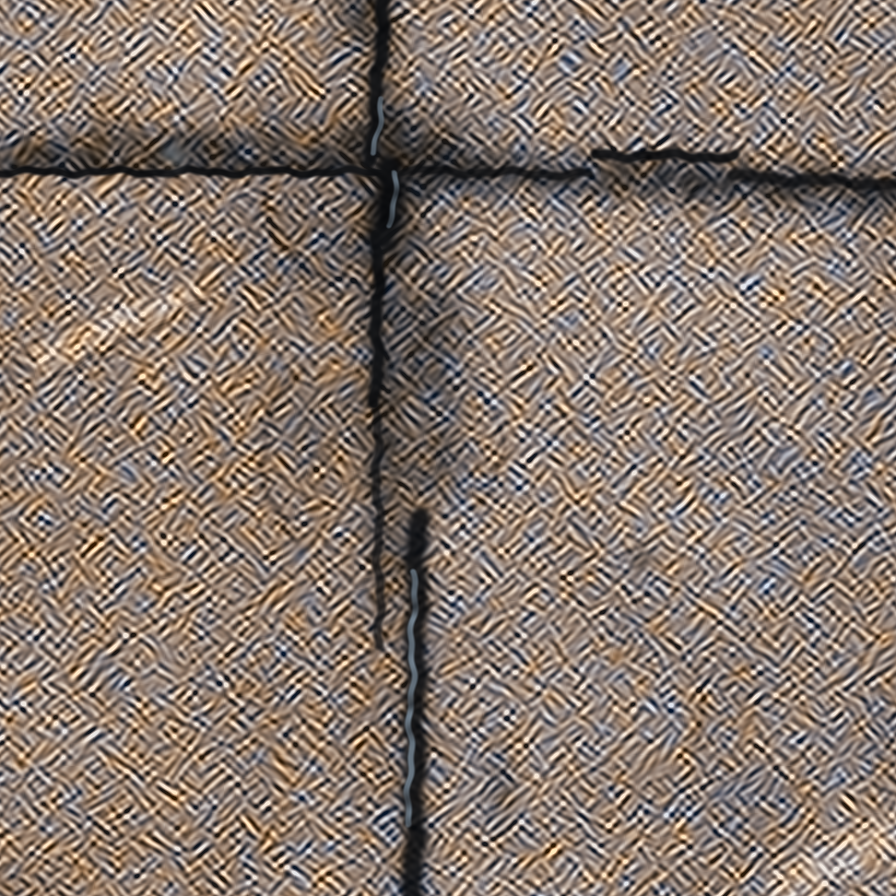
Give the GLSL for this texture, as a WebGL 2 fragment shader.

```glsl
#version 300 es
precision highp float;
// Weathered brown stone slabs with a fine diagonal grain and sooty cross joints.

#define GRAIN_CELLS 76.0
#define GRAIN_WAVES 1.22
#define GRAIN_TILT 0.72
#define GRAIN_GAIN 0.29
#define BASE_TONE 0.495
#define JOINT_WOBBLE 0.0022
#define STAIN_DEPTH 0.62
#define TINT_GAIN 0.055

uniform vec2 u_resolution;
out vec4 fragColor;

const vec3 SOOT = vec3(0.02, 0.025, 0.035);
const vec3 CLAY = vec3(0.55, 0.47, 0.42);
const vec3 CREAM = vec3(0.80, 0.73, 0.67);
const vec3 STEEL = vec3(0.50, 0.57, 0.63);

vec3 hash3(vec2 p) {
  vec3 q = fract(p.xyx * vec3(0.1031, 0.1030, 0.0973));
  q += dot(q, q.yxz + 33.33);
  return fract((q.xxy + q.yzz) * q.zyx);
}

// Smooth value noise for mottling and ragged edges
float mottle(vec2 p) {
  vec2 i = floor(p), f = fract(p);
  f = f * f * (3.0 - 2.0 * f);
  float low = mix(hash3(i).x, hash3(i + vec2(1, 0)).x, f.x);
  float high = mix(hash3(i + vec2(0, 1)).x, hash3(i + vec2(1, 1)).x, f.x);
  return mix(low, high, f.y);
}

// Cellular grain: every cell adds a short striped dash on one of two diagonals.
// x is the brightness, y a warm/cool tint.
vec2 grain(vec2 p) {
  vec2 home = floor(p), sum = vec2(0.0);
  for (int j = -1; j <= 1; j++)
    for (int i = -1; i <= 1; i++) {
      vec2 cell = home + vec2(i, j);
      vec3 h = hash3(cell + 7.0);
      vec3 k = hash3(cell + 91.0);
      vec2 d = p - cell - h.xy;
      float a = (h.z < 0.56 ? GRAIN_TILT : -GRAIN_TILT) + (k.x - 0.5) * 0.35;
      float along = dot(d, vec2(cos(a), sin(a)));
      float across = dot(d, vec2(-sin(a), cos(a)));
      float window = exp(-1.5 * along * along - 2.3 * across * across);
      sum.x += window * cos(6.2832 * (across * GRAIN_WAVES + k.y));
      sum.y += window * (k.z - 0.5);
    }
  return sum;
}

float segment(vec2 p, vec2 a, vec2 b) {
  vec2 d = b - a;
  return length(p - a - d * clamp(dot(p - a, d) / dot(d, d), 0.0, 1.0));
}

float line(vec2 p, vec2 a, vec2 b, float width) {
  return 1.0 - smoothstep(width * 0.4, width * 1.5, segment(p, a, b));
}

float blob(vec2 p, vec2 center, vec2 radius) {
  vec2 q = (p - center) / radius;
  return exp(-dot(q, q));
}

// Part of a ring, fading away from the given direction
float arc(vec2 p, vec2 center, float radius, float facing, float width) {
  vec2 d = p - center;
  float side = dot(normalize(d + 1e-5), vec2(cos(facing), sin(facing)));
  return smoothstep(0.55, 0.85, side) * (1.0 - smoothstep(0.0, width, abs(length(d) - radius)));
}

void main() {
  vec2 uv = gl_FragCoord.xy / u_resolution;
  vec2 p = uv + JOINT_WOBBLE * (sin(uv.yx * 71.0 + vec2(0.0, 2.0)) + 0.6 * sin(uv.yx * 173.0));
  float rough = mottle(uv * 65.0);
  float cloud = mottle(uv * 17.0);

  // Slab tone and pale scrapes
  vec2 weave = grain(uv * GRAIN_CELLS);
  float right = smoothstep(0.40, 0.48, uv.x);
  float tone = BASE_TONE + 0.02 * right + 0.06 * (cloud - 0.5) + 0.06 * (mottle(uv * 5.0) - 0.5);
  tone += 0.05 * blob(uv, vec2(0.78, 0.66), vec2(0.25, 0.16)) + 0.05 * blob(uv, vec2(0.15, 0.96), vec2(0.3, 0.07));
  float scrape = line(p, vec2(0.05, 0.602), vec2(0.21, 0.67), 0.014)
               + line(p, vec2(0.88, 0.012), vec2(1.02, 0.085), 0.022);
  tone += 0.15 * scrape * (0.5 + 0.7 * rough);

  // Soft soot around the joints
  float stain = 0.75 * blob(uv, vec2(0.478, 0.61), vec2(0.045, 0.085))
              + 0.60 * blob(uv, vec2(0.475, 0.48), vec2(0.045, 0.045))
              + 0.65 * blob(uv, vec2(0.40, 0.98), vec2(0.035, 0.04))
              + 0.75 * blob(uv, vec2(0.45, 0.84), vec2(0.075, 0.045))
              + 0.70 * blob(uv, vec2(0.445, 0.76), vec2(0.035, 0.06))
              + 0.35 * blob(uv, vec2(0.36, 0.72), vec2(0.07, 0.07))
              + 0.30 * blob(uv, vec2(0.36, 0.53), vec2(0.07, 0.07))
              + 0.45 * blob(uv, vec2(0.56, 0.12), vec2(0.018, 0.045))
              + 0.55 * blob(uv, vec2(0.716, 0.38), vec2(0.014, 0.014));
  stain += 0.85 * (1.0 - right) * smoothstep(0.80, 0.815, p.y) * (1.0 - smoothstep(0.83, 0.895, p.y + 0.03 * cloud));
  stain += 0.85 * right * exp(-pow((p.y - 0.832 + 0.045 * uv.x) / 0.026, 2.0));
  stain += 0.55 * exp(-pow((p.x - 0.425) / 0.022, 2.0)) * smoothstep(0.22, 0.42, uv.y);
  stain += 0.45 * exp(-pow((p.x - 0.46) / 0.022, 2.0)) * (1.0 - smoothstep(0.38, 0.46, uv.y));
  stain *= 0.65 + 0.7 * rough;

  // Hairline cracks
  float crack = 0.75 * arc(p, vec2(0.405, 0.795), 0.112, 4.0, 0.006)
              + 0.50 * arc(p, vec2(0.43, 0.49), 0.137, 3.14, 0.008)
              + 0.45 * arc(p, vec2(0.46, 0.50), 0.10, 0.0, 0.005)
              + 0.45 * arc(p, vec2(0.70, 0.21), 0.085, 0.1, 0.006)
              + 0.45 * line(p, vec2(0.06, 0.58), vec2(0.23, 0.665), 0.003);

  // Deep black joints: horizontal, then vertical
  float joint = line(p, vec2(-0.02, 0.808), vec2(0.43, 0.808), 0.0045);
  joint = max(joint, 0.85 * line(p, vec2(0.43, 0.81), vec2(0.66, 0.805), 0.005));
  joint = max(joint, line(p, vec2(0.665, 0.827), vec2(0.82, 0.825), 0.006));
  joint = max(joint, 0.85 * line(p, vec2(0.82, 0.803), vec2(1.02, 0.793), 0.007));
  joint = max(joint, line(p, vec2(0.431, 1.02), vec2(0.414, 0.82), 0.008));
  joint = max(joint, line(p, vec2(0.438, 0.815), vec2(0.429, 0.735), 0.015));
  joint = max(joint, line(p, vec2(0.422, 0.74), vec2(0.420, 0.55), 0.007));
  joint = max(joint, 0.75 * line(p, vec2(0.420, 0.55), vec2(0.424, 0.28), 0.005));
  joint = max(joint, 0.95 * line(p, vec2(0.466, 0.42), vec2(0.461, -0.02), 0.012));

  tone = tone * (1.0 - STAIN_DEPTH * clamp(stain, 0.0, 1.0)) * (1.0 - 0.6 * min(crack, 1.0));
  tone += GRAIN_GAIN * weave.x * (1.0 - 0.5 * clamp(stain, 0.0, 1.0));
  tone = clamp(tone, 0.06, 0.93);

  // Tone to stone colour, warmer on the left slab, greyer in the soot
  vec3 color = tone < 0.48 ? mix(SOOT, CLAY, tone / 0.48) : mix(CLAY, CREAM, (tone - 0.48) / 0.26);
  color += vec3(1.0, 0.1, -1.0) * (TINT_GAIN * weave.y * 2.0 + 0.018 * (1.0 - right) - 0.01);
  color = mix(color, vec3(dot(color, vec3(0.33))), 0.5 * clamp(stain, 0.0, 1.0));
  color = mix(color, SOOT + 0.06 * rough, 0.94 * joint);

  // Steely glints inside the joints
  float glint = line(p, vec2(0.462, 0.36), vec2(0.456, 0.08), 0.0035)
              + line(p, vec2(0.443, 0.81), vec2(0.434, 0.75), 0.003)
              + line(p, vec2(0.426, 0.89), vec2(0.417, 0.83), 0.003)
              + 0.7 * blob(uv, vec2(0.195, 0.826), vec2(0.014, 0.012));
  color = mix(color, STEEL, min(glint, 1.0) * (0.3 + 0.6 * rough));

  fragColor = vec4(clamp(color, 0.0, 1.0), 1.0);
}
```
